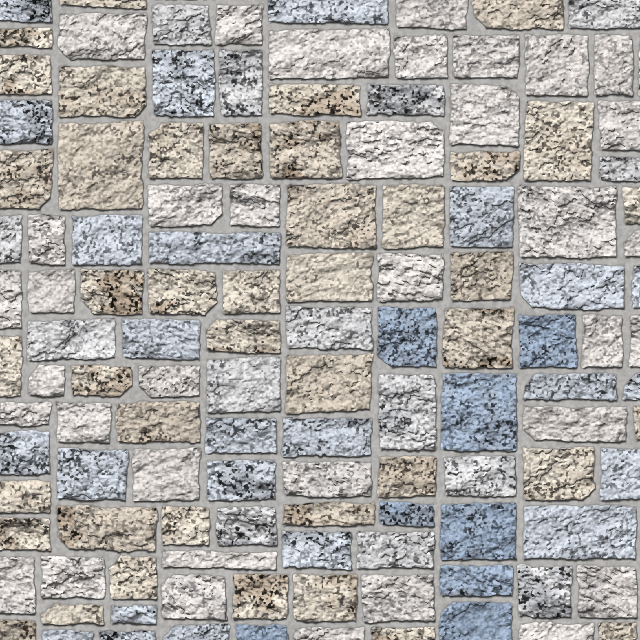
A WebGL 1 fragment shader for this texture:

```glsl
precision highp float;
// Rough ashlar wall: an interlocking grid of jittered rectangles, split at random
// into smaller stones. Layered cellular noise gives chipped relief, stains and
// granite flecks; pale mortar and slim shadows fill the joints.
uniform vec2 u_resolution;

const vec2 BLOCK = vec2(0.2, 0.15);
const vec2 LIGHT = vec2(-0.4, 0.92);
const vec2 RELIEF_SCALE = vec2(14.0, 20.0);
const float JOINT = 0.0054;

float hash(vec2 p) {
  vec3 q = fract(p.xyx * vec3(0.1031, 0.1030, 0.0973));
  q += dot(q, q.yzx + 33.33);
  return fract((q.x + q.y) * q.z);
}

vec2 hash2(vec2 p) { return vec2(hash(p), hash(p + 57.3)); }

// Cellular noise: random values of the nearby cells, softly blended
float cellular(vec2 p) {
  vec2 cell = floor(p);
  float sum = 0.0, total = 0.0;
  for (int j = -1; j <= 1; j++) {
    for (int i = -1; i <= 1; i++) {
      vec2 c = cell + vec2(float(i), float(j));
      vec2 r = c + 0.15 + 0.7 * hash2(c) - p;
      float weight = exp(-5.5 * dot(r, r));
      sum += weight * hash(c + 19.7);
      total += weight;
    }
  }
  return sum / total;
}

mat2 rotation(float a) { return mat2(cos(a), sin(a), -sin(a), cos(a)); }

// Rock height: four octaves plus two broken ledges
float relief(vec2 p, float ledge) {
  float height = 0.0, amp = 0.5;
  for (int i = 0; i < 4; i++) {
    height += amp * cellular(p);
    p = rotation(0.6) * p * 2.3 + 3.7;
    amp *= 0.57;
  }
  float steps = smoothstep(0.46, 0.49, height) + smoothstep(0.62, 0.65, height);
  return height + ledge * steps;
}

// Joints run alternately upright and level through the grid corners
float jointShift(vec2 corner) { return (hash(corner + 41.0) - 0.5) * 0.68; }

vec4 blockBounds(vec2 c) {
  float a = jointShift(c), b = jointShift(c + vec2(1.0, 0.0));
  float d = jointShift(c + vec2(0.0, 1.0)), e = jointShift(c + 1.0);
  bool even = mod(c.x + c.y, 2.0) < 0.5;
  vec4 shift = even ? vec4(a, b, e, d) : vec4(d, a, b, e);
  return (vec4(c, c + 1.0) + shift) * vec4(BLOCK, BLOCK);
}

// Bounds (low, high) and id of the stone that owns a point
vec4 findStone(vec2 p, out vec2 id) {
  vec2 cell = floor(p / BLOCK);
  vec4 box = vec4(0.0);
  id = cell;
  for (int j = -1; j <= 1; j++) {
    for (int i = -1; i <= 1; i++) {
      vec2 c = cell + vec2(float(i), float(j));
      vec4 b = blockBounds(c);
      if (all(greaterThanEqual(p, b.xy)) && all(lessThan(p, b.zw))) { box = b; id = c; }
    }
  }
  for (int k = 0; k < 3; k++) {
    vec2 size = box.zw - box.xy;
    vec2 chance = hash2(id + 7.0 * float(k) + 3.0);
    vec2 cut = mix(box.xy, box.zw, 0.34 + 0.32 * hash(id + 83.0));
    vec2 side = step(cut, p);
    if (size.y > 0.16 || (size.y > 0.105 && chance.x < 0.4)) {
      if (side.y > 0.5) box.y = cut.y; else box.w = cut.y;
      id = id * 2.0 + vec2(0.0, side.y);
    } else if (size.x > 0.22 || (size.x > 0.17 && chance.y < 0.45)) {
      if (side.x > 0.5) box.x = cut.x; else box.z = cut.x;
      id = id * 2.0 + vec2(side.x, 1.0);
    }
  }
  return box;
}

// Slightly skewed box, sometimes with a clipped corner, with a rough outline
float stoneDistance(vec2 p, vec4 box, vec2 id, float wobble) {
  vec2 q = p - 0.5 * (box.xy + box.zw);
  q += q.yx * (hash2(id + 5.0) - 0.5) * 0.06;
  vec2 extent = 0.5 * (box.zw - box.xy) - JOINT;
  vec2 e = abs(q) - extent + 0.002;
  float d = length(max(e, 0.0)) + min(max(e.x, e.y), 0.0) - 0.002;
  vec2 corner = sign(hash2(id + 11.0) - 0.5);
  float clip = dot(q * corner - extent, vec2(0.707)) + 0.013 * step(0.75, hash(id + 13.0));
  return max(d, clip) + wobble;
}

vec3 stoneColor(float pick) {
  if (pick < 0.34) return vec3(0.82, 0.80, 0.785);  // pale
  if (pick < 0.47) return vec3(0.81, 0.775, 0.72);  // tan
  if (pick < 0.59) return vec3(0.75, 0.71, 0.655);  // brown
  if (pick < 0.80) return vec3(0.74, 0.765, 0.80);  // blue grey
  if (pick < 0.86) return vec3(0.57, 0.63, 0.71);   // blue
  return vec3(0.78, 0.78, 0.785);                   // neutral grey
}

void main() {
  float pixel = 1.0 / u_resolution.y;
  vec2 p = gl_FragCoord.xy * pixel + 0.35;
  float fine = cellular(p * 290.0), grain = cellular(p * 150.0);
  float wobble = (cellular(p * 34.0) - 0.5) * 0.0045 + (grain - 0.5) * 0.002;

  vec2 id, casterId;
  vec4 box = findStone(p, id);
  float d = stoneDistance(p, box, id, wobble);
  vec2 shadowPoint = p + LIGHT * 0.004;
  vec4 caster = findStone(shadowPoint, casterId);
  float casterDistance = stoneDistance(shadowPoint, caster, casterId, wobble);

  // Stone tint, stains and clustered mineral flecks
  float pick = hash(id + 23.0), rough = hash(id + 31.0);
  bool warm = pick > 0.34 && pick < 0.59;
  bool pale = pick < 0.34;
  mat2 turn = rotation(0.8 * (rough - 0.5));
  vec2 local = turn * p * RELIEF_SCALE + id * 7.3;
  float patches = 0.55 * cellular(local + 31.0) + 0.45 * cellular(local * 3.3);
  float stain = smoothstep(0.48, 0.72, patches);
  vec3 stone = stoneColor(pick) + (hash(id + 37.0) - 0.5) * 0.06;
  vec3 stainColor = warm ? vec3(0.55, 0.47, 0.39) : vec3(0.50, 0.51, 0.53);
  stone = mix(stone, stainColor, stain * rough * (pale ? 0.25 : 0.65));
  float flecks = smoothstep(0.50, 0.80, 0.55 * fine + 0.45 * grain);
  flecks *= 0.5 + smoothstep(0.35, 0.65, patches);
  stone *= 1.0 - flecks * (pale ? 0.18 : 0.26 + 0.28 * rough);
  stone += (0.5 - fine) * 0.15 + 0.02;

  // Light on the relief and on the worn edges
  float reach = 0.002, ledge = 0.11 * hash(id + 47.0);
  vec2 lit = local + turn * LIGHT * reach * RELIEF_SCALE;
  float slope = (relief(local, ledge) - relief(lit, ledge)) / reach;
  float facing = (stoneDistance(p + LIGHT * reach, box, id, wobble) - d) / reach;
  float edge = smoothstep(-0.004, 0.0, d);
  float shade = slope * (0.009 + 0.007 * rough) + edge * (0.12 * facing - 0.10);
  stone *= 1.0 + clamp(shade, -0.6, 0.0) + 0.16 * (1.0 - exp(-max(shade, 0.0) * 6.0));

  // Mortar, darkest just below each stone
  vec3 mortar = vec3(0.70, 0.695, 0.685) + (grain - 0.5) * 0.07 + (fine - 0.5) * 0.06;
  float shadow = 1.0 - smoothstep(-0.003, 0.001, casterDistance);
  float contact = 1.0 - smoothstep(0.0, 0.003, d);
  mortar *= (1.0 - 0.65 * shadow) * (1.0 - 0.18 * contact);

  float cover = 1.0 - smoothstep(-0.7 * pixel, 0.7 * pixel, d);
  gl_FragColor = vec4(clamp(mix(mortar, stone, cover), 0.0, 1.0), 1.0);
}
```
